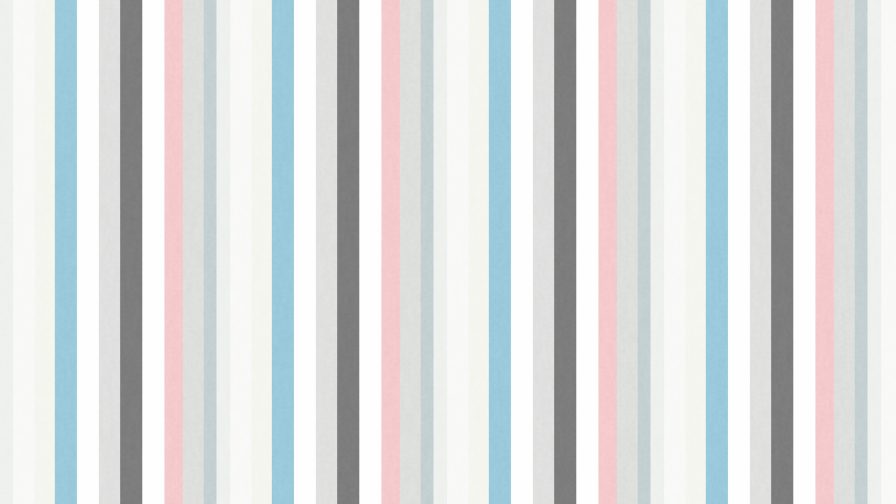
Give the GLSL for this pattern, as a Shadertoy shader.

```glsl
// Vertical pastel stripes of uneven width, repeated a little over four times across.
// Each repeat is painted left to right, blending to the next colour at every edge;
// a faint fibrous grain, stronger on tinted stripes, gives it the feel of paper.

const float REPEATS = 4.129;      // repeats across the canvas width
const float FIRST_BLUE = 0.0612;  // left edge of the first blue stripe, in widths

const vec3 BLUE      = vec3(0.606, 0.790, 0.862);
const vec3 WHITE     = vec3(0.996, 0.996, 0.996);
const vec3 PALE_GREY = vec3(0.878, 0.878, 0.876);
const vec3 DARK_GREY = vec3(0.490, 0.490, 0.490);
const vec3 PINK      = vec3(0.957, 0.792, 0.800);
const vec3 STONE     = vec3(0.870, 0.876, 0.868);
const vec3 MIST      = vec3(0.770, 0.815, 0.822);
const vec3 HAZE      = vec3(0.935, 0.942, 0.935);
const vec3 CHALK     = vec3(0.972, 0.974, 0.970);
const vec3 CREAM     = vec3(0.961, 0.962, 0.938);

float hash(vec2 p) {
    vec3 q = fract(vec3(p.xyx) * 0.1031);
    q += dot(q, q.yzx + 33.33);
    return fract((q.x + q.y) * q.z);
}

float valueNoise(vec2 p) {
    vec2 cell = floor(p), f = fract(p);
    f = f * f * (3.0 - 2.0 * f);
    float low  = mix(hash(cell), hash(cell + vec2(1, 0)), f.x);
    float high = mix(hash(cell + vec2(0, 1)), hash(cell + vec2(1, 1)), f.x);
    return mix(low, high, f.y);
}

// Replaces the colour to the right of an edge with the next stripe.
vec3 nextStripe(vec3 current, vec3 next, float edge, float x, float soft) {
    return mix(current, next, smoothstep(edge - soft, edge + soft, x));
}

// One repeat, x from 0 to 1, starting at the blue stripe.
vec3 stripes(float x, float soft) {
    vec3 c = nextStripe(CREAM, BLUE, 0.0, x, soft);
    c = nextStripe(c, WHITE,     0.102, x, soft);
    c = nextStripe(c, PALE_GREY, 0.203, x, soft);
    c = nextStripe(c, DARK_GREY, 0.301, x, soft);
    c = nextStripe(c, WHITE,     0.403, x, soft);
    c = nextStripe(c, PINK,      0.505, x, soft);
    c = nextStripe(c, STONE,     0.590, x, soft);
    c = nextStripe(c, MIST,      0.686, x, soft);
    c = nextStripe(c, HAZE,      0.745, x, soft);
    c = nextStripe(c, CHALK,     0.808, x, soft);
    c = nextStripe(c, CREAM,     0.906, x, soft);
    return nextStripe(c, BLUE,   1.0, x, soft);
}

// Fine speckle plus short upright fibres, centred on zero.
float paperGrain(vec2 p) {
    float speckle = valueNoise(p * 420.0);
    float fibre = valueNoise(p * vec2(300.0, 70.0) + 17.0);
    return 0.6 * speckle + 0.4 * fibre - 0.5;
}

void mainImage(out vec4 fragColor, in vec2 fragCoord) {
    vec2 p = fragCoord / iResolution.x;
    float soft = 0.7 * REPEATS / iResolution.x;

    vec3 color = stripes(fract((p.x - FIRST_BLUE) * REPEATS), soft);

    // Pure white stays clean; tinted stripes show the grain.
    float tint = smoothstep(1.0, 0.85, min(color.r, color.b));
    color += paperGrain(p) * mix(0.004, 0.028, tint);

    fragColor = vec4(clamp(color, 0.0, 1.0), 1.0);
}
```
